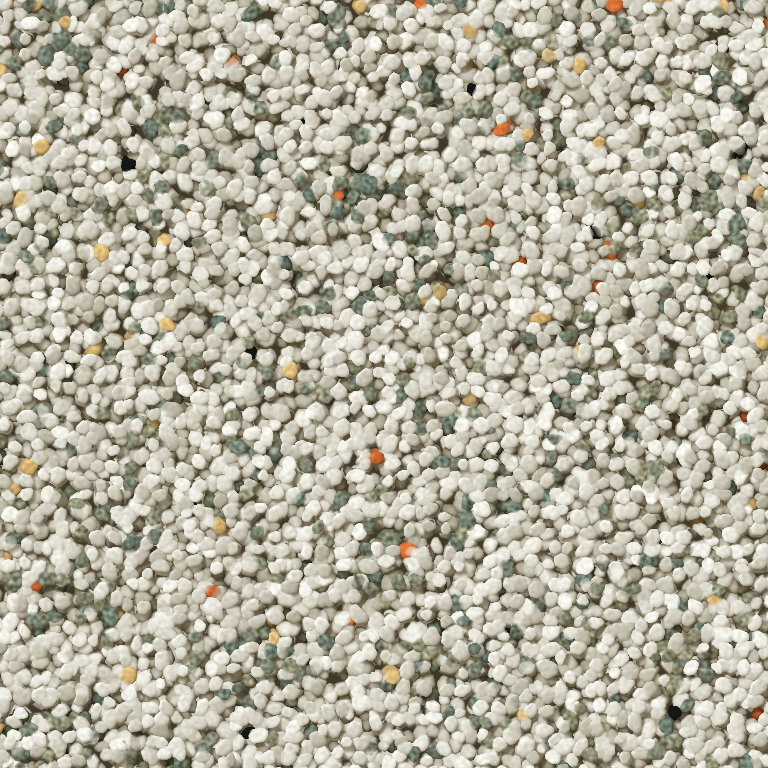
This texture is drawn by a Shadertoy shader. Its source:

```glsl
// Coarse washed sand: pale quartz grains with clusters of grey-green and rare
// ochre, orange and black ones. Jittered layers of rounded hexagons are piled
// by height, lit from the upper left and blended where two grains meet.

const float TAU = 6.28319;
const float GRAINS_ACROSS = 44.0;
const int LAYERS = 3;
const float DOME = 0.45;
const vec3 LIGHT_DIR = vec3(-0.447, 0.537, 0.716);

struct Grain {
    float height;  // sorting height, falling steeply at the outline
    float rim;     // 0 at the grain centre, 1 at its outline
    vec2 slope;    // outward direction of the nearest facet
    vec2 center;
    vec3 seed;
};

struct Pile {
    Grain top;
    Grain below;
    float blocker; // height met on the way to the light
};

vec3 hash3(vec3 p) {
    p = fract(p * vec3(0.1031, 0.1030, 0.0973));
    p += dot(p, p.yxz + 33.33);
    return fract((p.xxy + p.yxx) * p.zyx);
}

float cornerSlope(vec2 cell, vec2 offset) {
    return dot(hash3(vec3(cell, 9.0)).xy * 2.0 - 1.0, offset);
}

float gradientNoise(vec2 p) {
    vec2 i = floor(p), f = p - i;
    vec2 u = f * f * (3.0 - 2.0 * f);
    vec2 e = vec2(0.0, 1.0);
    float low = mix(cornerSlope(i, f), cornerSlope(i + e.yx, f - e.yx), u.x);
    float high = mix(cornerSlope(i + e, f - e), cornerSlope(i + e.yy, f - e.yy), u.x);
    return 1.6 * mix(low, high, u.y);
}

// Rounded irregular hexagon: xy is the facet direction, z the rim value.
vec3 pebble(vec2 local, vec3 seed) {
    vec3 shape = fract(seed.yzx * vec3(7.31, 11.17, 5.73));
    float radius = mix(0.38, 0.54, fract(shape.x + 3.0 * shape.y));
    vec2 axis = vec2(cos(TAU * shape.x), sin(TAU * shape.x));
    vec2 side = vec2(-axis.y, axis.x);
    vec2 q = vec2(dot(local, axis), dot(local, side));
    q.x = q.x * mix(0.78, 1.12, shape.y) + 0.6 * (shape.z - 0.5) * q.y;

    vec3 across = vec3(q.x, 0.866 * q.y + vec2(0.5, -0.5) * q.x);
    vec3 front = fract(seed * 17.3 + shape);
    vec3 back = fract(seed.zxy * 13.7 + shape);
    vec3 reach = radius * mix(vec3(0.78), vec3(1.15), mix(back, front, step(0.0, across)));
    vec3 press = across / reach;
    vec3 press2 = press * press, press4 = press2 * press2;
    vec3 pull = press4 * press2 * press;
    vec2 slope = axis * (pull.x + 0.5 * (pull.y - pull.z)) + side * 0.866 * (pull.y + pull.z);
    float rim = sqrt(sqrt(sqrt(dot(press4, press4))));
    return vec3(slope / (length(slope) + 1e-5), rim);
}

float grainLevel(vec3 seed, float depth) {
    return 0.5 * seed.z - 0.36 * depth;
}

// Two highest grains at a point, and the round blocker toward the light.
Pile pileAt(vec2 p, float roughness) {
    Grain ground = Grain(-1.5, 1.0, vec2(0.0), p, vec3(0.5));
    Pile pile = Pile(ground, ground, -1.5);
    for (int n = 0; n < LAYERS * 9; n++) {
        float depth = float(n / 9);
        vec2 q = p + depth * vec2(17.37, 31.71);
        vec2 cell = floor(q) + vec2(n % 3, (n / 3) % 3) - 1.0;
        vec3 seed = hash3(vec3(cell, 40.0 + depth * 13.0));
        vec2 local = q - cell - 0.1 - 0.8 * seed.xy;
        vec3 body = pebble(local, seed);
        float rim = body.z + roughness;
        float level = grainLevel(seed, depth);
        float height = level + DOME * (1.0 - rim * rim) - 1.2 * smoothstep(0.84, 1.02, rim);
        Grain grain = Grain(height, rim, body.xy, p - local, vec3(seed.xy, level));
        if (height > pile.top.height) {
            pile.below = pile.top;
            pile.top = grain;
        } else if (height > pile.below.height) {
            pile.below = grain;
        }
        vec2 toward = local + 0.3 * LIGHT_DIR.xy;
        pile.blocker = max(pile.blocker, level + DOME * (1.0 - dot(toward, toward) / 0.2));
    }
    return pile;
}

vec3 grainColor(vec3 pick, float greenShare, float speckle) {
    vec3 quartz = mix(vec3(0.89, 0.88, 0.835), vec3(0.78, 0.765, 0.70), pick.y * pick.y);
    vec3 green = mix(vec3(0.40, 0.46, 0.41), vec3(0.57, 0.56, 0.45), pick.y);
    vec3 ochre = mix(vec3(0.85, 0.72, 0.47), vec3(0.80, 0.42, 0.20), step(0.65, pick.y));
    if (pick.x < greenShare) return green * (1.0 + 0.45 * speckle);
    if (pick.x > 0.999) return vec3(0.08, 0.085, 0.08);
    if (pick.x > 0.985) return ochre * (1.0 + 0.15 * speckle);
    return quartz * (1.0 + 0.08 * speckle);
}

vec3 shade(Grain g, float blocker, float greenShare, float speckle) {
    vec3 pick = hash3(g.seed * 231.0 + g.seed.z + 303.0);
    float rim = min(g.rim, 1.0);
    float level = g.seed.z + DOME * (1.0 - rim * rim);
    vec2 tilt = 0.45 * (fract(pick.yz * 7.7) - 0.5);
    vec3 normal = normalize(vec3(g.slope * rim * rim * rim * 0.75 + tilt, 1.0));
    float light = clamp(0.5 + 0.72 * dot(normal, LIGHT_DIR), 0.3, 1.1);
    light *= 1.0 - 0.36 * smoothstep(0.12, 0.6, blocker - level);
    light *= mix(0.5, 1.0, smoothstep(-0.65, 0.3, level));
    light *= 1.0 - 0.14 * smoothstep(0.8, 1.0, rim);

    // Shaded light turns warm as it bounces between the grains.
    vec3 lit = grainColor(pick, greenShare, speckle) * pow(vec3(light), vec3(0.9, 1.0, 1.23));
    return mix(vec3(0.25, 0.22, 0.16), lit, smoothstep(-1.5, -1.1, g.height));
}

void mainImage(out vec4 fragColor, in vec2 fragCoord) {
    vec2 p = fragCoord * GRAINS_ACROSS / min(iResolution.x, iResolution.y);
    float speckle = gradientNoise(p * 4.0);
    Pile pile = pileAt(p, 0.05 * speckle);
    float cluster = gradientNoise(pile.top.center * 0.23);
    float greenShare = clamp(0.12 + 0.24 * cluster, 0.03, 0.4);
    vec3 top = shade(pile.top, pile.blocker, greenShare, speckle);
    vec3 below = shade(pile.below, pile.blocker, greenShare, speckle);
    float cover = 0.5 + 0.5 * smoothstep(0.0, 0.3, pile.top.height - pile.below.height);
    fragColor = vec4(mix(below, top, cover), 1.0);
}
```
